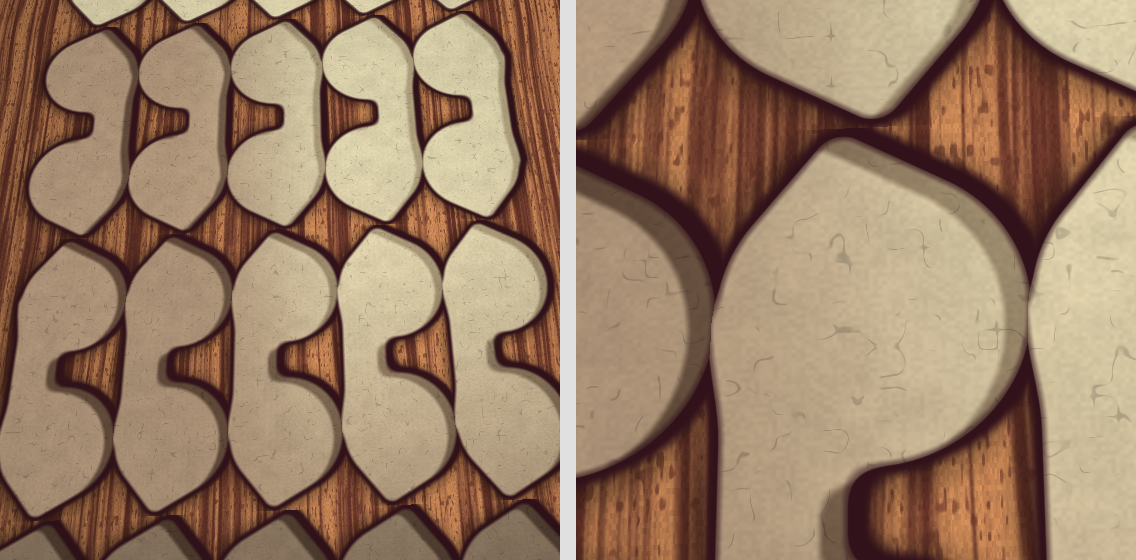
Left: the whole. Right: its middle third, enlarged.
Give the GLSL for this pattern, as a WebGL 1 fragment shader.

```glsl
precision highp float;

uniform vec2 u_resolution;

#define COLUMN_PITCH 0.156
#define COLUMN_SPREAD 0.062
#define ROW_GROWTH 1.3385
#define TILT 0.045
#define EDGE_SHIFT vec2(0.085, -0.018)
#define SHADOW_WIDTH 0.055
#define CARD_DIM vec3(0.67, 0.57, 0.465)
#define CARD_LIT vec3(0.86, 0.82, 0.67)
#define WOOD_DARK vec3(0.36, 0.18, 0.14)
#define WOOD_LIGHT vec3(0.73, 0.49, 0.31)
#define SHADOW vec3(0.19, 0.07, 0.10)

float hash(vec2 p) {
  return fract(sin(dot(p, vec2(127.1, 311.7))) * 43758.5453);
}

float noise(vec2 p) {
  vec2 i = floor(p), f = fract(p);
  f = f * f * (3.0 - 2.0 * f);
  return mix(mix(hash(i), hash(i + vec2(1.0, 0.0)), f.x),
             mix(hash(i + vec2(0.0, 1.0)), hash(i + vec2(1.0, 1.0)), f.x), f.y);
}

// Circle a of radius ra drawn out to a smaller circle b of radius rb
float taperedCapsule(vec2 p, vec2 a, vec2 b, float ra, float rb) {
  float h = length(b - a);
  vec2 axis = (b - a) / h;
  p -= a;
  p = vec2(abs(dot(p, vec2(axis.y, -axis.x))), dot(p, axis));
  float slope = (ra - rb) / h;
  float rise = sqrt(1.0 - slope * slope);
  float k = dot(p, vec2(-slope, rise));
  if (k < 0.0) return length(p) - ra;
  if (k > rise * h) return length(p - vec2(0.0, h)) - rb;
  return dot(p, vec2(rise, slope)) - ra;
}

float smoothMin(float a, float b, float k) {
  float h = max(k - abs(a - b), 0.0) / k;
  return min(a, b) - h * h * k * 0.25;
}

// Two mirrored pointed lobes joined by a straight spine
float maskDistance(vec2 cell, float side) {
  vec2 p = vec2(cell.x * side, abs(cell.y - 0.5) * 2.6);
  float lobe = taperedCapsule(p, vec2(0.05, 0.66), vec2(-0.05, 1.17), 0.5, 0.1);
  vec2 q = abs(p - vec2(-0.23, 0.0)) - vec2(0.2, 0.64);
  float spine = length(max(q, 0.0)) + min(max(q.x, q.y), 0.0);
  return smoothMin(lobe, spine, 0.13);
}

vec3 woodColor(vec2 g) {
  float x = g.x + 0.05 * noise(g * vec2(2.0, 3.0));
  float grain = 0.45 * noise(vec2(x * 13.0, g.y * 0.8))
              + 0.35 * noise(vec2(x * 37.0, g.y * 1.5 + 7.0))
              + 0.20 * noise(vec2(x * 85.0, g.y * 6.0));
  vec3 color = mix(WOOD_DARK, WOOD_LIGHT, smoothstep(0.28, 0.66, grain));
  float pores = smoothstep(0.68, 0.88, noise(g * vec2(75.0, 55.0)));
  return mix(color, WOOD_DARK, 0.6 * pores) * (0.92 + 0.16 * hash(floor(g * 150.0)));
}

vec3 cardColor(vec2 g, float light) {
  vec2 p = g * vec2(1.0, 2.6);
  float curl = abs(noise(p * 17.0) - 0.5);
  float fibre = (1.0 - smoothstep(0.01, 0.045, curl))
              * smoothstep(0.5, 0.75, noise(p * 23.0 + 31.0));
  float mottle = 0.06 * (noise(p * 9.0) - 0.5) + 0.07 * (noise(p * 70.0) - 0.5);
  return mix(CARD_DIM, CARD_LIT, light) * (1.0 + mottle - 0.15 * fibre);
}

void main() {
  vec2 uv = gl_FragCoord.xy / u_resolution;
  float down = 1.0 - uv.y;

  // Columns fan out and rows grow towards the viewer
  float pitch = COLUMN_PITCH + COLUMN_SPREAD * down;
  float depth = down + TILT * (uv.x - 0.5);
  vec2 grid = vec2((uv.x - 0.501) / pitch,
                   log((depth + 1.0733) / 1.1078) / log(ROW_GROWTH));
  float row = floor(grid.y);
  float side = mod(row, 2.0) < 0.5 ? -1.0 : 1.0;

  // Nearest of five masks in the row, and their thrown shadow
  float body = 9.0, shadowGap = 9.0, column = 0.0;
  for (int i = -2; i <= 2; i++) {
    vec2 cell = grid - vec2(float(i), row);
    float d = maskDistance(cell, side);
    if (d < body) { body = d; column = float(i); }
    shadowGap = min(shadowGap, maskDistance(cell - vec2(0.035, -0.006), side));
  }
  float face = maskDistance(grid - vec2(column, row) + EDGE_SHIFT, side);
  float soft = 1.0 / (pitch * min(u_resolution.x, u_resolution.y))
             + 0.015 * smoothstep(0.85, 1.0, uv.y);

  // Light falls from the upper right; the front row lies in shade
  float light = smoothstep(0.34, 0.64, uv.x + 0.08 * (uv.y - 0.5))
              * smoothstep(-0.1, 0.75, uv.y);
  if (row < 0.0) light = 1.0;
  float shade = row > 1.5 ? 0.8 : 0.97 + 0.06 * hash(vec2(column, row));

  vec3 wood = woodColor(grid) * mix(0.9, 1.08, smoothstep(0.1, 0.7, uv.x));
  wood *= mix(0.65, 1.0, smoothstep(0.0, 0.17, body));
  wood = mix(SHADOW, wood, smoothstep(0.01, SHADOW_WIDTH, min(body, shadowGap)));

  vec3 card = cardColor(grid, light) * shade;
  vec3 edge = card * mix(vec3(0.56, 0.50, 0.48), vec3(0.80, 0.77, 0.74), light);
  card = mix(card, edge, smoothstep(-soft - 0.012, soft + 0.012, face));
  card = mix(card, SHADOW, 0.6 * smoothstep(-0.025, 0.0, body));

  vec3 color = mix(card, wood, smoothstep(-soft, soft, body));
  vec2 corner = uv - 0.5;
  gl_FragColor = vec4(color * (1.03 - 0.25 * dot(corner, corner)), 1.0);
}
```
